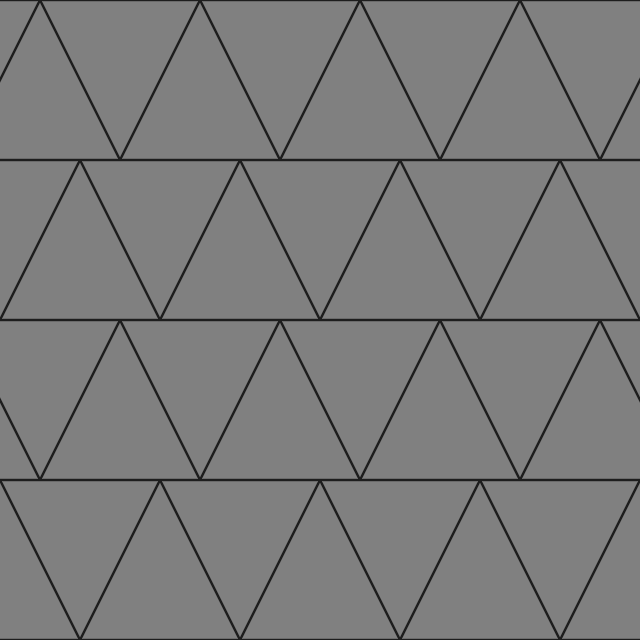
Give the GLSL for this pattern, as a three.js fragment shader.

```glsl
varying vec2 vUv;

#define REPEATS 4.0
#define ROW_SHIFT 0.25
#define LINE_WIDTH 0.0152
#define FILL_COLOR vec3(0.5)
#define LINE_COLOR vec3(0.115)

// Distance to the nearest horizontal row boundary
float rowDistance(float y) {
  return abs(fract(y + 0.5) - 0.5);
}

// Distance to a zigzag with peaks at whole x, one unit wide and high
float zigzagDistance(vec2 p) {
  float drop = 2.0 * abs(fract(p.x + 0.5) - 0.5);
  return abs(p.y - 1.0 + drop) / length(vec2(2.0, 1.0));
}

void main() {
  vec2 p = vUv * REPEATS;
  float pixel = fwidth(p.y);

  // Each row slides a quarter repeat to the left of the one below
  float row = floor(p.y);
  vec2 cell = vec2(p.x + row * ROW_SHIFT, p.y - row);

  // Antialiased outline of the triangles
  float d = min(rowDistance(p.y), zigzagDistance(cell));
  float line = clamp((0.5 * LINE_WIDTH - d) / pixel + 0.5, 0.0, 1.0);

  gl_FragColor = vec4(mix(FILL_COLOR, LINE_COLOR, line), 1.0);
}
```
